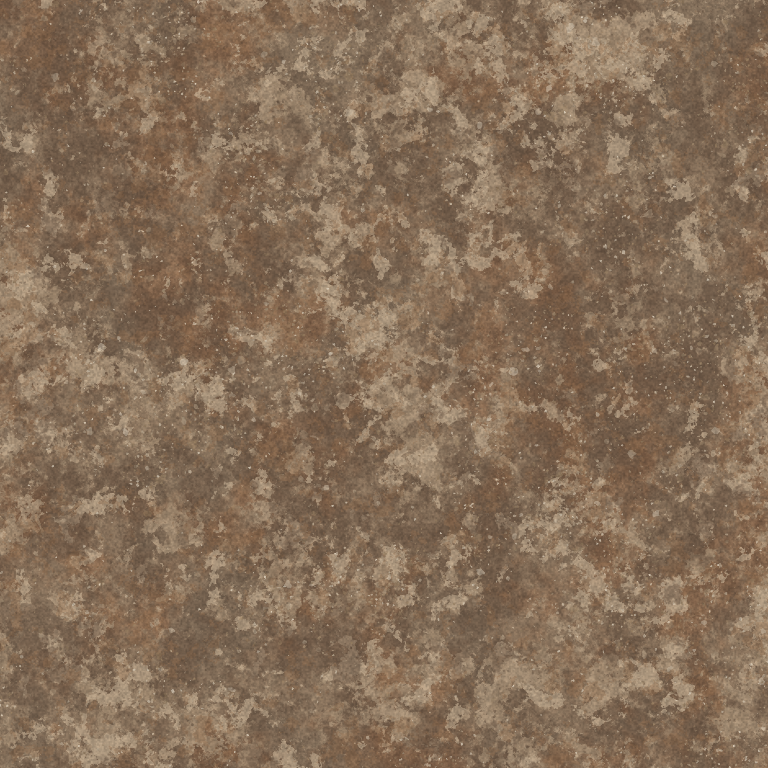
Give the GLSL for this texture, as a WebGL 1 fragment shader.

```glsl
precision highp float;
// Weathered brown plaster: ragged beige flakes, faint rust, pale specks and fine grit.
uniform vec2 u_resolution;

float hash(vec2 p) {
  vec3 q = fract(p.xyx * vec3(0.1031, 0.1030, 0.0973));
  q += dot(q, q.yzx + 33.33);
  return fract((q.x + q.y) * q.z);
}

float noise(vec2 p) {
  vec2 i = floor(p), f = fract(p);
  f = f * f * (3.0 - 2.0 * f);
  return mix(mix(hash(i), hash(i + vec2(1.0, 0.0)), f.x),
             mix(hash(i + vec2(0.0, 1.0)), hash(i + vec2(1.0, 1.0)), f.x), f.y);
}

// Rotated octaves with a slow falloff, for ragged edges; averages 0.5.
float fbm(vec2 p) {
  float sum = 0.0, amp = 1.0, total = 0.0;
  for (int i = 0; i < 5; i++) {
    sum += amp * noise(p);
    total += amp;
    amp *= 0.7;
    p = mat2(1.6, 1.2, -1.2, 1.6) * p + 17.3;
  }
  return sum / total;
}

// One uneven dot per chosen grid cell; returns coverage and a random shade.
vec2 specks(vec2 p, float cells, float share, float seed) {
  vec2 g = p * cells + seed;
  vec2 id = floor(g);
  vec2 centre = 0.35 + 0.3 * vec2(hash(id + 3.1), hash(id + 8.7));
  float radius = mix(0.1, 0.32, hash(id + 21.4));
  float d = length(fract(g) - centre) + 0.3 * (noise(g * 4.0) - 0.5);
  float soft = 0.6 * cells / u_resolution.y;
  float dotMask = 1.0 - smoothstep(radius - soft, radius + soft, d);
  return vec2(dotMask * step(hash(id + 41.9), share), hash(id + 57.2));
}

void main() {
  vec2 p = gl_FragCoord.xy / u_resolution.y;
  vec2 warp = vec2(noise(p * 45.0), noise(p * 45.0 + 50.0)) - 0.5;
  vec2 q = p + 0.008 * warp;

  // Broad variation decides where the crust gathers.
  float cluster = fbm(p * 5.0 + 2.0) - 0.5;
  float patches = fbm(q * 23.0 + 31.0);
  float fine = fbm(p * 85.0 + 70.0);

  // Mottled ground
  float mottle = 0.6 * fbm(p * vec2(22.0, 17.0) + 9.0) + 0.4 * fine + 0.2 * cluster;
  vec3 col = mix(vec3(0.425, 0.345, 0.275), vec3(0.525, 0.44, 0.355),
                 smoothstep(0.36, 0.62, mottle));

  // Faint rust and cool grey stains
  float rust = smoothstep(0.45, 0.68, fbm(p * 10.0 + 120.0));
  float cool = smoothstep(0.52, 0.68, fbm(p * vec2(7.0, 5.0) + 160.0));
  col *= mix(vec3(1.0), vec3(1.04, 0.97, 0.92), rust);
  col = mix(col, vec3(0.47, 0.42, 0.355), 0.25 * cool);

  // Powdery dust, then two ages of sharp-edged flakes
  float dust = smoothstep(0.5, 0.6, 0.6 * fine + 0.4 * patches + 0.35 * cluster);
  col = mix(col, vec3(0.59, 0.505, 0.41), 0.55 * dust);
  float crust = patches + 0.4 * cluster + 0.35 * (fine - 0.5);
  vec3 flakeColor = mix(vec3(0.59, 0.505, 0.41), vec3(0.67, 0.585, 0.485),
                        smoothstep(0.4, 0.6, fbm(p * 40.0 + 210.0)));
  col = mix(col, flakeColor, 0.65 * smoothstep(0.555, 0.615, crust));
  float flakes = fbm(q * 32.0 + 260.0) + 0.3 * cluster + 0.15 * (fine - 0.5);
  col = mix(col, vec3(0.7, 0.62, 0.52), 0.7 * smoothstep(0.6, 0.65, flakes));

  // Worn hollows and small rusty chips
  float hollow = fbm(q * 20.0 + 310.0) - 0.25 * cluster + 0.2 * (fine - 0.5);
  col = mix(col, vec3(0.4, 0.32, 0.255), 0.5 * smoothstep(0.56, 0.64, hollow));
  float chips = fbm(p * 50.0 + 350.0) + 0.06 * rust;
  col = mix(col, vec3(0.53, 0.395, 0.28), 0.35 * smoothstep(0.6, 0.66, chips));

  // Round spots and gritty pale specks in loose swarms
  float swarm = smoothstep(0.5, 0.66, fbm(p * 9.0 + 400.0));
  for (int i = 0; i < 4; i++) {
    float k = float(i);
    vec2 s = specks(p + 0.006 * warp, 65.0 + 55.0 * k, 0.02 + 0.13 * swarm, 37.0 * k);
    vec3 speckColor = mix(vec3(0.55, 0.46, 0.35), vec3(0.84, 0.8, 0.73), s.y * s.y);
    col = mix(col, speckColor, s.x * (0.45 + 0.12 * k));
  }
  vec2 pits = specks(p, 170.0, 0.1, 211.0);
  col = mix(col, vec3(0.36, 0.285, 0.225), 0.4 * pits.x);

  // Fine grit
  float grit = noise(p * 470.0) + 0.7 * noise(p * 250.0 + 90.0) - 0.85;
  col *= 1.02 + 0.19 * grit;
  gl_FragColor = vec4(col, 1.0);
}
```
